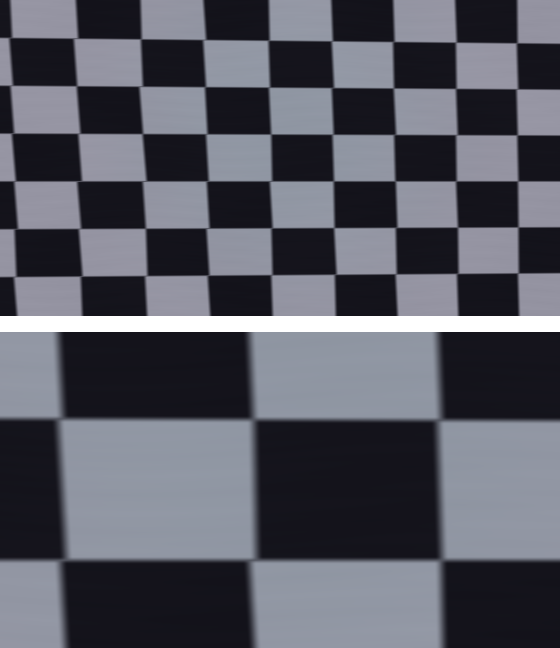
Top, the full canvas; bottom, a detail of the centre.
A Shadertoy shader for this pattern:

```glsl
// Woven black and grey checkerboard cloth, about nine columns by seven rows.
// A gentle perspective warp bends the grid, two soft square waves are multiplied
// to colour it, and hashes and layered sines add uneven seams and faint weave.

const vec3 LIGHT = vec3(0.580, 0.588, 0.637);
const vec3 DARK = vec3(0.078, 0.075, 0.106);
const vec2 SEAM_SOFTNESS = vec2(0.038, 0.028); // half widths, in cells

float hash(vec2 cell) {
    return fract(sin(dot(cell, vec2(127.1, 311.7))) * 4375.85);
}

// Canvas position (height = 1) to checker coordinates, one unit per cell
vec2 warpGrid(vec2 p) {
    float shear = 0.026 - 0.0115 * p.x;
    float q = (p.x - 0.8565 + shear * (p.y - 0.5)) / 0.1993;
    float rowHeight = 0.1514 - 0.0035 * p.x;
    return vec2(q + 0.0048 * q * q, (p.y - 0.4259) / rowHeight);
}

// Shift and tilt each vertical seam a little, more towards the left
float seamOffset(vec2 grid, float strength) {
    vec2 seam = vec2(round(grid.x), floor(grid.y));
    float shift = hash(seam) - 0.5;
    float tilt = hash(seam + 17.0) * (fract(grid.y) - 0.5);
    return strength * (shift + 1.2 * tilt);
}

// Square wave from -1 to 1 that changes sign softly at every integer
float softSquare(float x, float halfWidth) {
    float edge = round(x);
    float parity = 1.0 - 2.0 * mod(edge, 2.0);
    return parity * (2.0 * smoothstep(-halfWidth, halfWidth, x - edge) - 1.0);
}

// Fine horizontal threads with slow blotches, roughly -1 to 1
float weave(vec2 p) {
    float threads = sin(p.y * 330.0 + 2.0 * sin(p.x * 11.0));
    float slubs = sin(p.y * 143.0 + 3.0 * sin(p.x * 7.0 + p.y * 5.0));
    float blotches = sin(p.x * 13.0 + 2.0 * sin(p.y * 9.0));
    return 0.35 * threads * slubs + 0.3 * slubs + 0.35 * blotches;
}

void mainImage(out vec4 fragColor, in vec2 fragCoord) {
    vec2 p = fragCoord / iResolution.y;
    vec2 grid = warpGrid(p);
    vec2 halfWidth = max(SEAM_SOFTNESS, fwidth(grid));

    // Checker mask: 1 on light squares, 0 on dark ones
    grid.x += seamOffset(grid, mix(0.05, 0.015, p.x / 1.78));
    float wave = softSquare(grid.x, halfWidth.x) * softSquare(grid.y, halfWidth.y);
    float lightMask = 0.5 - 0.5 * wave;

    // Cloth tone: small change per square, cooler in the middle of the cloth
    float tone = 0.012 * (hash(floor(grid) + 5.0) - 0.5) + 0.008 * weave(p);
    float cool = 1.0 - smoothstep(0.1, 0.75, length(p - vec2(0.9, 0.6)));
    vec3 light = LIGHT + tone + mix(vec3(0.006, -0.006, 0.0), vec3(-0.012, 0.006, 0.006), cool);
    vec3 dark = DARK + 0.5 * tone;

    fragColor = vec4(mix(dark, light, lightMask), 1.0);
}
```
